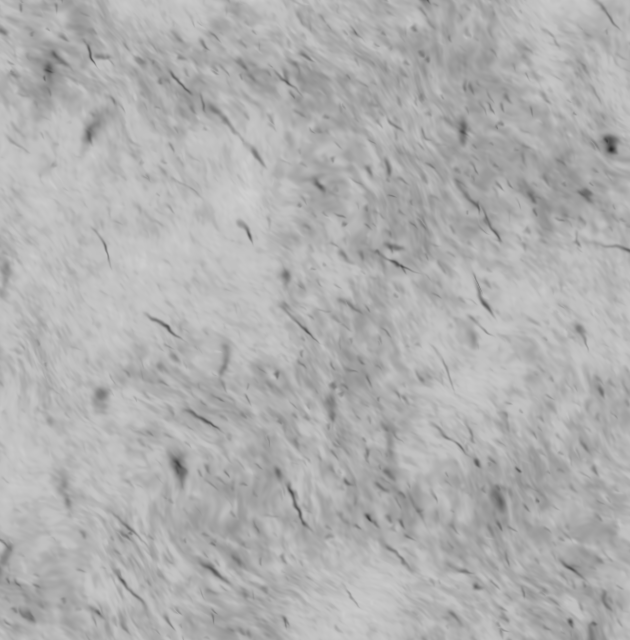
Give the GLSL for this texture, as a Shadertoy shader.

```glsl
// Pale grey weathered stone with slanted scratches, soft smudges and fine brushed grain.

// Tones
const float BASE_TONE = 0.718;
const float HIGH_TONE = 0.75;       // lights are compressed above this
const float CLOUD_AMOUNT = 0.25;
const float MOTTLE_AMOUNT = 0.075;
const float GRAIN_AMOUNT = 0.115;
const float FINE_AMOUNT = 0.065;

// Directions, in radians
const float SLANT = -0.88;
const float SLANT_SPREAD = 0.65;
const float SMUDGE_SLANT = -1.4;

// Darkness of each kind of mark
const float SCRATCH_DARK = 0.38;
const float NICK_DARK = 0.25;
const float FLECK_DARK = 0.12;
const float SMUDGE_DARK = 0.30;
const float GLINT_LIGHT = 0.045;

float hash(vec2 p) {
    vec3 q = fract(p.xyx * vec3(0.1031, 0.1030, 0.0973));
    q += dot(q, q.yzx + 33.33);
    return fract((q.x + q.y) * q.z);
}

float noise(vec2 p) {
    vec2 cell = floor(p), f = fract(p);
    f = f * f * (3.0 - 2.0 * f);
    return mix(mix(hash(cell), hash(cell + vec2(1, 0)), f.x),
               mix(hash(cell + vec2(0, 1)), hash(cell + vec2(1, 1)), f.x), f.y);
}

// Octaves are turned against each other to hide the lattice
float clouds(vec2 p) {
    float sum = 0.0, weight = 0.5;
    for (int i = 0; i < 4; i++) {
        sum += weight * noise(p);
        p = mat2(0.8, 0.6, -0.6, 0.8) * p * 2.1 + 17.3;
        weight *= 0.5;
    }
    return sum / 0.9375;
}

vec2 turn(vec2 p, float angle) {
    float c = cos(angle), s = sin(angle);
    return vec2(c * p.x + s * p.y, c * p.y - s * p.x);
}

// Cellular scatter of curved, tapered marks; size = half length, half width
float marks(vec2 p, float cells, vec2 size, float share, float slant, float seed) {
    vec2 home = floor(p * cells);
    float ink = 0.0;
    for (int y = -1; y <= 1; y++)
    for (int x = -1; x <= 1; x++) {
        vec2 cell = home + vec2(x, y);
        vec2 id = cell + seed * 37.0 + 200.0;
        if (hash(id) > share) continue;
        vec2 jitter = vec2(hash(id + 11.3), hash(id + 23.7));
        float angle = slant + SLANT_SPREAD * (hash(id + 41.9) + hash(id + 5.1) - 1.0);
        vec2 q = turn(p - (cell + jitter) / cells, angle);
        float along = q.x / (size.x * mix(0.45, 1.25, hash(id + 57.1)));
        q.y += size.x * 0.2 * (hash(id + 71.7) - 0.5) * along * along;
        float width = size.y * mix(1.2, 0.6, smoothstep(-1.0, 1.0, along));
        float across = q.y / (width * mix(0.7, 1.3, hash(id + 97.1)));
        float mark = exp(-across * across) * (1.0 - smoothstep(0.2, 1.0, abs(along)));
        ink = max(ink, mark * mix(0.25, 1.0, hash(id + 83.3)));
    }
    return ink;
}

void mainImage(out vec4 fragColor, in vec2 fragCoord) {
    vec2 p = fragCoord / iResolution.y;

    // Broad mottling
    float cloud = clouds(p * 6.0 + 3.7);
    float patches = smoothstep(0.62, 0.36, cloud);
    float mottle = noise(turn(p, SMUDGE_SLANT) * vec2(18.0, 28.0) + 90.0) - 0.5;
    float tone = BASE_TONE + CLOUD_AMOUNT * (cloud - 0.5) + MOTTLE_AMOUNT * mottle;

    // Brushed grain along a gently bending slant
    vec2 brushed = turn(p, SLANT) + 20.0;
    brushed.y += 0.06 * noise(p * 7.0 + 9.0) + 0.012 * noise(p * 28.0 + 31.0);
    float grain = noise(brushed * vec2(42.0, 95.0)) - 0.5;
    float fine = noise(brushed * vec2(100.0, 200.0) + 50.0) - 0.5;
    tone += GRAIN_AMOUNT * mix(0.6, 1.15, patches) * grain + FINE_AMOUNT * fine;

    // Scattered marks, from fine flecks to long scratches
    vec2 bent = p + 0.009 * vec2(noise(p * 34.0), noise(p * 34.0 + 60.0));
    bent += 0.003 * vec2(noise(p * 110.0 + 5.0), noise(p * 110.0 + 70.0));
    float broken = mix(0.35, 1.25, noise(p * 65.0 + 8.0));
    float flecks = marks(bent, 38.0, vec2(0.013, 0.0031), 0.75, SLANT, 1.0);
    float nicks = marks(bent, 18.0, vec2(0.020, 0.0040), 0.55, SLANT, 2.0);
    float scratches = marks(bent, 8.0, vec2(0.054, 0.0036), 0.48, SLANT, 3.0);
    float smudges = marks(bent, 6.0, vec2(0.046, 0.0105), 0.42, SMUDGE_SLANT, 4.0);
    float glints = marks(bent, 34.0, vec2(0.013, 0.0034), 0.5, SLANT, 5.0);

    tone -= FLECK_DARK * flecks * broken * mix(0.4, 1.3, patches);
    tone -= NICK_DARK * nicks * broken * mix(0.5, 1.15, patches);
    tone -= SCRATCH_DARK * scratches * broken;
    tone -= SMUDGE_DARK * smudges * broken;
    tone += GLINT_LIGHT * glints;

    // Soft shoulder keeps the lights even
    tone -= 0.5 * max(tone - HIGH_TONE, 0.0);
    fragColor = vec4(vec3(clamp(tone, 0.0, 1.0)), 1.0);
}
```
